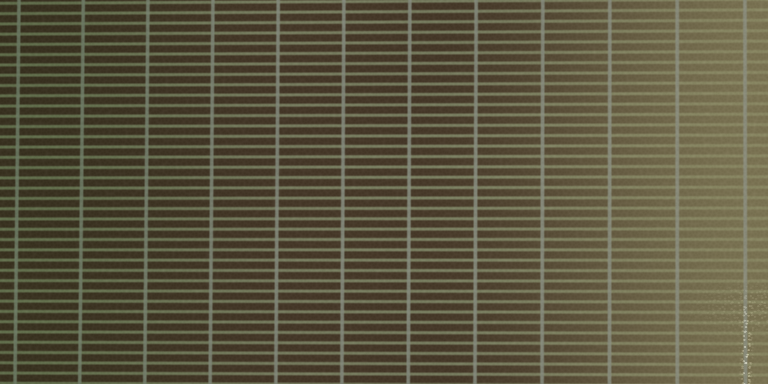
This texture is drawn by a Shadertoy shader. Its source:

```glsl
#define COLUMNS 11.93        // column pitch at the left edge, per canvas width
#define COLUMN_STRETCH 0.347 // columns widen slightly to the right
#define ROWS 37.2            // rows per canvas height
#define ROW_FAN 0.6          // rows spread apart to the right
#define ROW_LINE 0.29        // slat gap width, in rows
#define COLUMN_LINE 0.055    // cord width, in columns
#define SLAT_COLOR vec3(0.265, 0.215, 0.155)
#define GAP_COLOR vec3(0.455, 0.475, 0.365)
#define CORD_COLOR vec3(0.50, 0.52, 0.47)
#define GLOW_COLOR vec3(0.56, 0.54, 0.39)
#define GRAIN 0.035

vec2 hash2(vec2 p) {
    vec3 q = fract(p.xyx * vec3(0.1031, 0.1030, 0.0973));
    q += dot(q, q.yzx + 33.33);
    return fract((q.xx + q.yz) * q.zy);
}

// Distance to the nearest scattered point
float cellular(vec2 p) {
    vec2 cell = floor(p);
    float nearest = 2.0;
    for (int j = -1; j <= 1; j++) {
        for (int i = -1; i <= 1; i++) {
            vec2 c = cell + vec2(i, j);
            nearest = min(nearest, distance(p, c + hash2(c)));
        }
    }
    return nearest;
}

// Soft line centred on every integer of t
float repeatedLine(float t, float width, float blur) {
    float d = abs(fract(t + 0.5) - 0.5);
    float soft = max(blur, 0.7 * fwidth(t));
    return 1.0 - smoothstep(-soft, soft, d - 0.5 * width);
}

void mainImage(out vec4 fragColor, in vec2 fragCoord) {
    vec2 uv = fragCoord / iResolution.xy;

    // Slightly skewed grid coordinates
    float u = uv.x - mix(0.0195, 0.0247, uv.y);
    float column = u * (COLUMNS + 0.07 * (uv.y - 0.5) - COLUMN_STRETCH * u);
    float row = uv.y * ROWS - ROW_FAN * (uv.x - 0.33) * (uv.y - 0.35);

    float gap = repeatedLine(row, ROW_LINE, 0.12);
    float cord = repeatedLine(column, COLUMN_LINE, 0.018);

    // Uneven light: dim green left side, warm glow on the right
    float waves = sin(uv.x * 9.0 + 2.0 * sin(uv.y * 4.0)) + sin(uv.y * 7.0 - uv.x * 3.0);
    float light = mix(0.88, 1.04, smoothstep(0.0, 0.45, uv.x)) + 0.012 * waves;
    float glow = smoothstep(0.55, 1.04, uv.x + 0.03 * sin(uv.y * 3.1));
    vec3 tint = mix(vec3(0.95, 1.03, 0.93), vec3(1.0), smoothstep(0.0, 0.4, uv.x));

    // Grid lines over the slats
    vec3 color = mix(SLAT_COLOR, GAP_COLOR, gap);
    color = mix(color, CORD_COLOR, 0.9 * cord);
    color *= light * tint;
    color = mix(color, GLOW_COLOR, 0.72 * glow);
    color += vec3(0.0, 0.015, 0.07) * cord * glow;

    // Fine mottling
    color += GRAIN * (cellular(uv * vec2(230.0, 115.0)) - 0.5);

    // Sparse glints around the lower right cord
    float nearCord = exp(-pow((uv.x - 0.972) / 0.006, 2.0)) * smoothstep(0.28, 0.05, uv.y);
    float streaks = smoothstep(0.86, 1.0, uv.x) * smoothstep(0.1, 0.0, abs(uv.y - 0.2));
    float specks = smoothstep(0.4, 0.15, cellular(uv * vec2(170.0, 110.0)));
    color += specks * (0.25 * nearCord + 0.06 * streaks);

    fragColor = vec4(clamp(color, 0.0, 1.0), 1.0);
}
```
